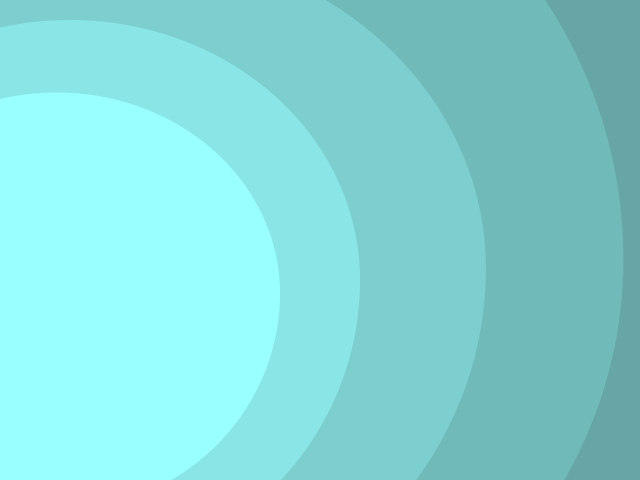
A WebGL 1 fragment shader for this background:

```glsl
precision highp float;
// Nested off-centre ovals stepping from dark teal to bright cyan.

uniform vec2 u_resolution;

// Coverage of an oval whose upper and lower halves have different heights.
// radii = (horizontal, upper, lower), all in canvas heights.
float oval(vec2 point, vec2 center, vec3 radii) {
  vec2 offset = point - center;
  vec2 axes = vec2(radii.x, offset.y > 0.0 ? radii.y : radii.z);
  float level = max(length(offset / axes), 0.001);
  float slope = max(length(offset / (axes * axes)) / level, 0.0001);
  float signedDistance = (level - 1.0) / slope;
  return clamp(0.5 - signedDistance * u_resolution.y, 0.0, 1.0);
}

void main() {
  vec2 point = gl_FragCoord.xy / u_resolution.y;

  // Backdrop, then the ovals from the outermost to the innermost
  vec3 color = vec3(0.40, 0.65, 0.65);
  color = mix(color, vec3(0.44, 0.73, 0.73),
              oval(point, vec2(0.257, 0.4601), vec3(1.0417, 1.0052, 0.9757)));
  color = mix(color, vec3(0.49, 0.81, 0.81),
              oval(point, vec2(0.2622, 0.441), vec3(0.75, 0.6719, 0.7448)));
  color = mix(color, vec3(0.54, 0.90, 0.90),
              oval(point, vec2(0.1458, 0.4167), vec3(0.6042, 0.5417, 0.6068)));
  color = mix(color, vec3(0.60, 1.00, 1.00),
              oval(point, vec2(0.1181, 0.3889), vec3(0.4653, 0.4184, 0.4531)));

  gl_FragColor = vec4(color, 1.0);
}
```
